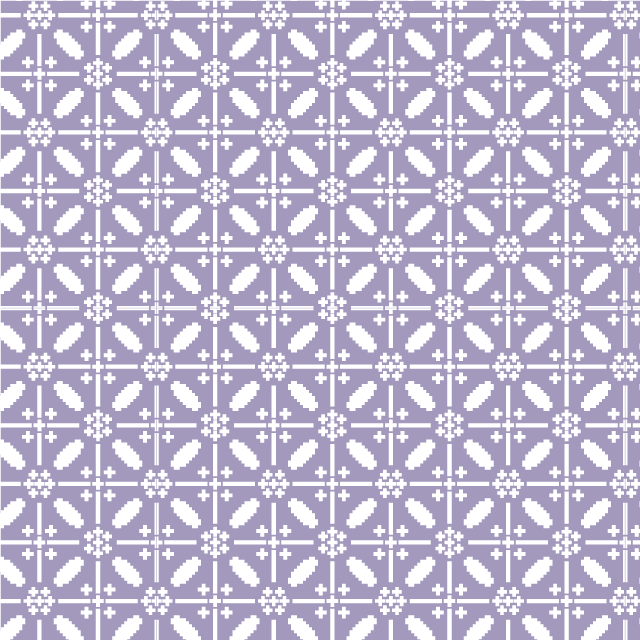
A Shadertoy shader for this pattern:

```glsl
// White cross-stitch lattice of flowers, crosses and stepped leaves on lavender.

const vec3 GROUND = vec3(0.64, 0.60, 0.74);
const vec3 THREAD = vec3(1.0);
const float PERIOD = 0.18307;              // one repeat, in canvas heights
const vec2 ORIGIN = vec2(0.0616, 0.9762);  // centre of the first flower
const float NODE = 15.0;                   // node spacing; a repeat is two nodes
const float LINE_HALF = 0.55;
const float FLOWER_GAP = 4.8;              // line start, from a flower centre
const float CROSS_GAP = 1.95;              // line start, from a crossing centre
const float LEAF_STEP = 0.77;
const vec2 LEAF_RADII = vec2(6.2, 2.4);    // in leaf steps
const float SEAM_EVERY = 8.0;              // nodes between seams
const vec2 SEAM_NODE = vec2(2.0, -5.0);
const float SEAM_HALF = 0.12;
const float SEAM_FADE = 0.5;
const float BORDER = 0.0012;
const int SAMPLES = 4;                     // antialiasing grid, per axis

bool plusShape(vec2 p, float reach, float arm) {
    p = abs(p);
    return max(p.x, p.y) < reach && min(p.x, p.y) < arm;
}

// Lines leave a node along both axes, after a gap.
bool axisLines(vec2 q, float gap) {
    return min(q.x, q.y) < LINE_HALF && max(q.x, q.y) > gap;
}

// Seven small pluses packed in a hexagon, longer along x.
bool flower(vec2 q) {
    return plusShape(q, 1.3, 0.46)
        || plusShape(q - vec2(2.75, 0.0), 1.3, 0.46)
        || plusShape(q - vec2(1.55, 2.35), 1.25, 0.46);
}

// A centre plus with four others on the diagonals.
bool crossing(vec2 q) {
    return plusShape(q, 1.5, 0.5) || plusShape(q - 2.95, 1.5, 0.5);
}

// Diagonal ellipse snapped to square steps, joining neighbouring flowers.
bool leaf(vec2 p) {
    vec2 tile = floor(p / NODE);
    vec2 local = p - (tile + 0.5) * NODE;
    if (mod(tile.x + tile.y, 2.0) > 0.5) local.x = -local.x;
    vec2 s = floor(local / LEAF_STEP) + 0.5;
    vec2 along = vec2(s.x + s.y, s.x - s.y) * 0.70711;
    return length(along / LEAF_RADII) < 1.0;
}

// Thread coverage at a point in stitch units.
float threadAt(vec2 p) {
    vec2 node = floor(p / NODE + 0.5);
    vec2 q = abs(p - node * NODE);

    // Faint hairline where sections of the cloth meet
    vec2 onSeam = step(mod(node - SEAM_NODE, SEAM_EVERY), vec2(0.5))
                * step(q, vec2(SEAM_HALF));
    float cover = 1.0 - SEAM_FADE * max(onSeam.x, onSeam.y);

    // Flowers alternate with crossings; every other flower row turns
    bool isFlower = mod(node.x + node.y, 2.0) < 0.5;
    if (mod(node.x, 2.0) > 0.5) q = q.yx;
    bool stitched = isFlower
        ? flower(q) || axisLines(q, FLOWER_GAP)
        : crossing(q) || axisLines(q, CROSS_GAP);
    return stitched || leaf(p) ? cover : 0.0;
}

void mainImage(out vec4 fragColor, in vec2 fragCoord) {
    float thread = 0.0;
    for (int j = 0; j < SAMPLES; j++) {
        for (int i = 0; i < SAMPLES; i++) {
            vec2 offset = (vec2(i, j) + 0.5) / float(SAMPLES) - 0.5;
            vec2 uv = (fragCoord + offset) / iResolution.y;
            bool border = uv.x < BORDER || uv.y > 1.0 - BORDER;
            vec2 p = (uv - ORIGIN) * 2.0 * NODE / PERIOD;
            thread += border ? 1.0 : threadAt(p);
        }
    }
    thread /= float(SAMPLES * SAMPLES);
    fragColor = vec4(mix(GROUND, THREAD, thread), 1.0);
}
```
